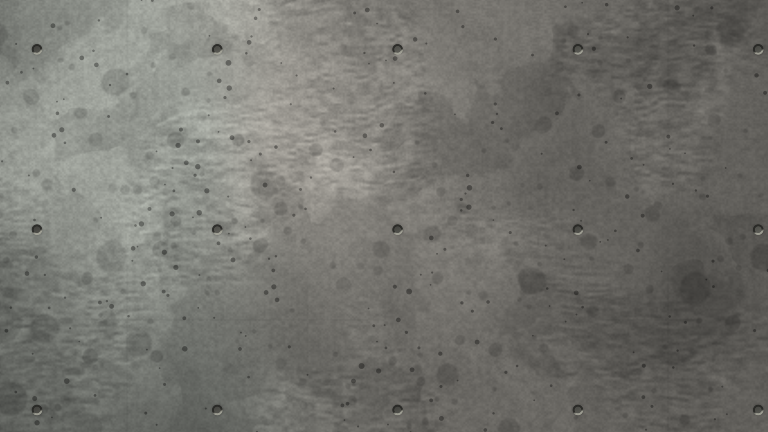
Write a Shadertoy shader that draws this texture.

```glsl
// Weathered concrete wall with a regular grid of round tie holes, lit from the upper left.

// Lengths are in canvas heights
const float HOLE_PITCH = 0.4174;
const vec2 FIRST_HOLE = vec2(0.0856, 0.0510);
const float HOLE_RADIUS = 0.0100;
const float RIM_WIDTH = 0.0022;
const vec2 LIGHT_CENTER = vec2(0.25, 0.76);   // fraction of the canvas
const vec2 LIGHT_SPREAD = vec2(0.37, 0.62);
const float SHADE_DARK = 0.352;
const float SHADE_LIGHT = 0.655;
const vec3 COOL_TINT = vec3(0.985, 1.010, 0.965);
const vec3 WARM_TINT = vec3(1.020, 1.000, 0.955);
const vec3 HOLE_COLOR = vec3(0.31, 0.31, 0.29);
const vec3 RIM_DARK = vec3(0.13, 0.13, 0.12);
const vec3 RIM_LIGHT = vec3(0.68, 0.68, 0.63);
const float CLOUD_AMOUNT = 0.34;
const float STAIN_AMOUNT = 0.11;
const float SPOT_AMOUNT = 0.13;
const float SCUFF_AMOUNT = 0.20;
const float GRAIN_AMOUNT = 0.09;
const float SEAM_AMOUNT = 0.035;

float hash(vec2 p) {
    return fract(sin(dot(p, vec2(127.1, 311.7))) * 43758.5453);
}

float noise(vec2 p) {
    vec2 i = floor(p), f = fract(p);
    f = f * f * (3.0 - 2.0 * f);
    return mix(mix(hash(i), hash(i + vec2(1, 0)), f.x),
               mix(hash(i + vec2(0, 1)), hash(i + vec2(1, 1)), f.x), f.y);
}

float fbm(vec2 p) {
    float sum = 0.0, amplitude = 0.5;
    for (int i = 0; i < 5; i++) {
        sum += amplitude * noise(p);
        p = mat2(1.6, 1.2, -1.2, 1.6) * p + 7.3;
        amplitude *= 0.5;
    }
    return sum;
}

// Coverage of randomly placed discs; density is the chance that a cell has one
float spots(vec2 p, float cells, float density, float softness, float seed) {
    vec2 q = p * cells, cell = floor(q);
    float cover = 0.0;
    for (int y = -1; y <= 1; y++)
    for (int x = -1; x <= 1; x++) {
        vec2 id = cell + vec2(x, y) + seed;
        vec2 center = id - seed + vec2(hash(id), hash(id + 17.0));
        float radius = mix(0.10, 0.38, pow(hash(id + 31.0), 2.0));
        float disc = 1.0 - smoothstep(radius - softness, radius + softness, length(q - center));
        cover = max(cover, disc * step(hash(id + 53.0), density));
    }
    return cover;
}

// Faint formwork joints halfway between the holes, broken up by wear
float seams(vec2 p) {
    vec2 d = abs(fract((p - FIRST_HOLE) / HOLE_PITCH) - 0.5) * HOLE_PITCH;
    vec2 line = 1.0 - smoothstep(vec2(0.0), vec2(0.004), d);
    return max(line.x, line.y) * smoothstep(0.4, 0.65, noise(p * 4.0 + 20.0));
}

float concreteShade(vec2 p, vec2 uv) {
    vec2 fall = (uv - LIGHT_CENTER) / LIGHT_SPREAD;
    float shade = mix(SHADE_DARK, SHADE_LIGHT, exp(-dot(fall, fall)));

    // Broad clouds and damp patches with ragged edges
    vec2 warp = vec2(fbm(p * 5.0), fbm(p * 5.0 + 40.0)) - 0.5;
    float clouds = fbm(p * 3.2 + warp * 0.8 + 11.0) - 0.49;
    float patches = fbm(p * 4.5 + warp * 1.2 + 63.0);
    float stain = smoothstep(0.52, 0.57, patches) * (0.6 + 0.4 * noise(p * 9.0));
    float bloom = smoothstep(0.60, 0.66, fbm(p * 4.0 + warp * 1.5 + 90.0));
    shade *= 1.0 + CLOUD_AMOUNT * clouds - STAIN_AMOUNT * stain + 0.08 * bloom;

    // Clustered round drips in two sizes
    vec2 ragged = p + warp * 0.025;
    float cluster = smoothstep(0.38, 0.62, noise(p * 3.5 + 5.0));
    float drips = max(spots(ragged, 10.0, 0.24, 0.045, 3.0),
                      spots(ragged, 20.0, 0.20, 0.06, 71.0));
    shade *= 1.0 - SPOT_AMOUNT * drips * cluster;

    // Short horizontal scuffs, fine grain and pores
    float scuffMask = smoothstep(0.45, 0.75, noise(p * 4.5 + 33.0));
    float scuff = noise(vec2(45.0, 130.0) * p + warp * 6.0) - 0.5;
    float grain = noise(p * 240.0) + noise(p * 110.0) - 1.0;
    shade *= 1.0 + SCUFF_AMOUNT * scuff * (0.15 + scuffMask) + GRAIN_AMOUNT * grain;
    shade *= 1.0 - 0.35 * spots(p, 55.0, 0.045, 0.08, 9.0);
    return shade * (1.0 - SEAM_AMOUNT * seams(p));
}

// Recessed disc with a shadowed upper rim and a lit lower rim
vec3 addHoles(vec3 color, vec2 p, float pixel) {
    vec2 cell = floor((p - FIRST_HOLE) / HOLE_PITCH + 0.5);
    vec2 d = p - FIRST_HOLE - cell * HOLE_PITCH;
    float dist = length(d) - HOLE_RADIUS;
    float facing = dot(d, normalize(vec2(-0.35, 1.0))) / HOLE_RADIUS;
    vec3 inside = HOLE_COLOR * (0.9 + 0.2 * hash(cell + 4.0) - 0.12 * facing);
    vec3 rim = mix(RIM_LIGHT, RIM_DARK, smoothstep(-0.75, -0.1, facing));
    float rimCover = 1.0 - smoothstep(0.0, pixel, abs(dist) - RIM_WIDTH * 0.5);
    color *= 1.0 - 0.12 * (1.0 - smoothstep(0.0, 0.008, dist));
    color = mix(color, inside, 1.0 - smoothstep(-pixel, pixel, dist));
    return mix(color, rim, rimCover * 0.8);
}

void mainImage(out vec4 fragColor, in vec2 fragCoord) {
    vec2 uv = fragCoord / iResolution.xy;
    vec2 p = fragCoord / iResolution.y;
    float warmth = smoothstep(0.22, 0.50, uv.x + 0.25 * (noise(p * 3.0) - 0.5));
    vec3 color = concreteShade(p, uv) * mix(COOL_TINT, WARM_TINT, warmth);
    fragColor = vec4(addHoles(color, p, 1.0 / iResolution.y), 1.0);
}
```
